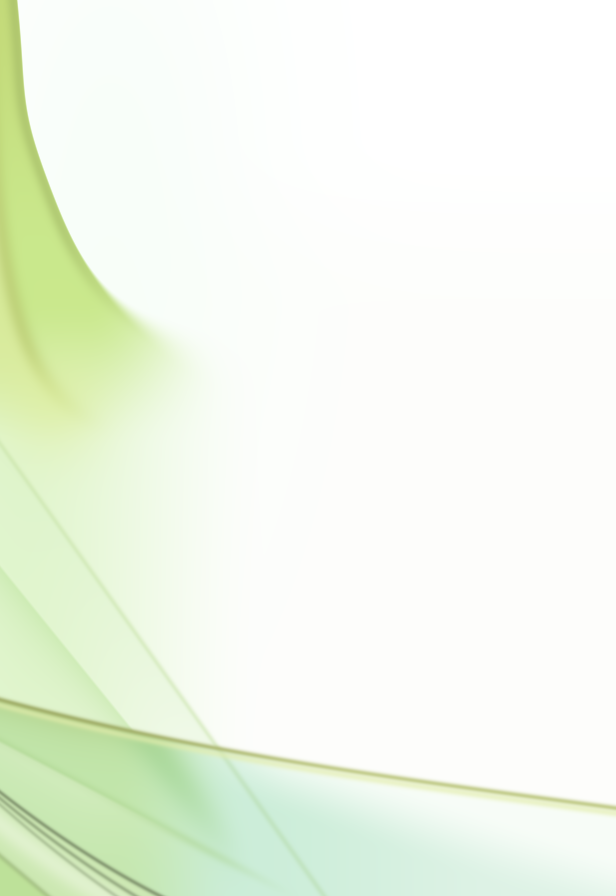
This background is drawn by a Shadertoy shader. Its source:

```glsl
// Pale page with translucent green veils: a curved sheet hangs down the left side,
// faint diagonal rays cross beneath it, and a wave of mint folds fills the bottom.
// Each veil is a signed distance to a curve, blended by soft masks and thin lines.

// Approximate distance to the hyperbola q.x * q.y = bend around a corner.
float hyperbola(vec2 p, vec2 corner, float bend) {
    vec2 q = p - corner;
    return (q.x * q.y - bend) / length(q);
}

// Soft stroke centred on zero distance.
float stroke(float d, float width) {
    return exp(-d * d / (width * width));
}

// Coverage of the negative side of a distance.
float inside(float d, float softness) {
    return 1.0 - smoothstep(-softness, softness, d);
}

// Light falling off on the lower side of an edge.
float shade(float d, float reach) {
    return inside(d, 0.003) * exp(min(d, 0.0) / reach);
}

void mainImage(out vec4 fragColor, in vec2 fragCoord) {
    vec2 p = fragCoord / iResolution.xy;
    float pixel = 1.0 / iResolution.y;

    // Paper with a faint green breath at the upper left
    vec3 color = mix(vec3(0.992, 0.994, 0.986), vec3(1.0), smoothstep(0.65, 0.85, p.y));
    color = mix(color, vec3(0.965, 0.995, 0.97),
                0.8 * exp(-dot((p - vec2(0.18, 0.78)) * vec2(4.0, 2.4), (p - vec2(0.18, 0.78)) * vec2(4.0, 2.4))));

    // Hanging sheet: pale glow first, then the saturated upper part
    vec2 bent = p + vec2(0.01 * stroke(p.y - 0.87, 0.07), 0.0);
    float sheet = hyperbola(bent, vec2(-0.05, 0.5), 0.039);
    float blur = mix(1.5 * pixel, 0.035, smoothstep(0.12, 0.38, p.x));
    float veil = inside(sheet, blur);
    float glow = 1.0 - smoothstep(0.02, 0.43, p.x);
    color = mix(color, vec3(0.885, 0.962, 0.81), veil * glow);
    float rich = smoothstep(0.50, 0.67, p.y) * (1.0 - smoothstep(0.14, 0.37, p.x));
    vec3 leaf = mix(vec3(0.79, 0.91, 0.55), vec3(0.77, 0.86, 0.48), smoothstep(0.7, 1.0, p.y));
    color = mix(color, leaf, veil * rich);
    float rim = smoothstep(0.60, 0.76, p.y) * veil;
    color = mix(color, vec3(0.64, 0.73, 0.40), 0.6 * rim * stroke(sheet + 0.006, 0.011));

    // Inner fold of the sheet
    float fold = hyperbola(p, vec2(-0.05, 0.45), 0.0165);
    float foldFade = smoothstep(0.50, 0.62, p.y) * (1.0 - smoothstep(0.08, 0.20, p.x));
    color = mix(color, vec3(0.86, 0.92, 0.62), 0.75 * foldFade * inside(fold, 0.012));
    color = mix(color, vec3(0.69, 0.76, 0.40), 0.55 * foldFade * stroke(fold + 0.004, 0.014));
    color = mix(color, vec3(0.87, 0.93, 0.60), 0.5 * stroke(length((p - vec2(0.09, 0.55)) * vec2(1.0, 1.5)), 0.09));

    // Diagonal rays below the sheet
    float upperRay = p.y - 0.505 + 0.96 * p.x;
    float lowerRay = p.y - 0.368 + 0.85 * p.x;
    color = mix(color, vec3(0.84, 0.94, 0.77), 0.30 * shade(upperRay, 0.12));
    color = mix(color, vec3(0.76, 0.87, 0.62), 0.40 * stroke(upperRay, 0.005));
    color = mix(color, vec3(0.74, 0.89, 0.62), 0.55 * shade(lowerRay, 0.045));

    // Bottom wave: green at the left, mint in the middle, almost white at the right
    float wave = p.y - (0.219 + p.x * (-0.185 + p.x * (0.10 - 0.036 * p.x)));
    vec3 water = mix(vec3(0.76, 0.90, 0.67), vec3(0.80, 0.93, 0.85), smoothstep(0.18, 0.40, p.x));
    water = mix(water, vec3(0.87, 0.95, 0.90), smoothstep(0.40, 0.85, p.x));
    float mintTop = p.y - 0.165 + 0.15 * (p.x - 0.34) / 0.66;
    float pale = smoothstep(-0.05, 0.035, mintTop) * smoothstep(0.24, 0.48, p.x);
    water = mix(water, vec3(0.97, 0.99, 0.97), pale);

    // Folds inside the wave
    water = mix(water, vec3(0.63, 0.83, 0.57), 0.65 * stroke(lowerRay - 0.01, 0.035)
                * (1.0 - smoothstep(0.25, 0.42, p.x)));
    water = mix(water, vec3(0.68, 0.83, 0.60), 0.35 * stroke(upperRay, 0.006));
    float crease = p.y - 0.172 + 0.36 * p.x;
    water = mix(water, vec3(0.66, 0.82, 0.54), 0.4 * stroke(crease, 0.006) * (1.0 - smoothstep(0.3, 0.5, p.x)));
    water = mix(water, vec3(0.88, 0.95, 0.81), 0.55 * shade(crease, 0.06) * (1.0 - smoothstep(0.1, 0.36, p.x)));
    water = mix(water, vec3(0.64, 0.75, 0.43), 0.55 * shade(wave, 0.018) * (1.0 - smoothstep(0.1, 0.35, p.x)));
    color = mix(color, water, inside(wave, 1.5 * pixel));

    // Olive crest of the wave
    vec3 crest = mix(vec3(0.60, 0.65, 0.37), vec3(0.73, 0.77, 0.49), smoothstep(0.1, 0.6, p.x));
    color = mix(color, crest, 0.85 * stroke(wave, 0.0032));
    color = mix(color, vec3(0.89, 0.93, 0.68), 0.6 * stroke(wave + 0.006, 0.004));

    // Grey ribbons sweeping out of the lower left corner
    float ribbon = p.y - 0.116 + p.x * (0.54 - 0.36 * p.x);
    color = mix(color, vec3(0.81, 0.91, 0.70), 0.7 * inside(ribbon, 0.004));
    color = mix(color, vec3(0.91, 0.96, 0.85), 0.7 * stroke(ribbon + 0.035, 0.017));
    for (int i = 0; i < 3; i++) {
        float k = float(i);
        float strand = ribbon + k * (0.007 + 0.035 * p.x);
        color = mix(color, vec3(0.47, 0.54, 0.40), (0.75 - 0.2 * k) * stroke(strand, 0.003));
    }
    float corner = p.y - 0.045 + 0.58 * p.x;
    color = mix(color, vec3(0.72, 0.87, 0.56), 0.7 * inside(corner, 0.004));
    color = mix(color, vec3(0.58, 0.68, 0.45), 0.5 * stroke(corner, 0.004));

    fragColor = vec4(clamp(color, 0.0, 1.0), 1.0);
}
```
